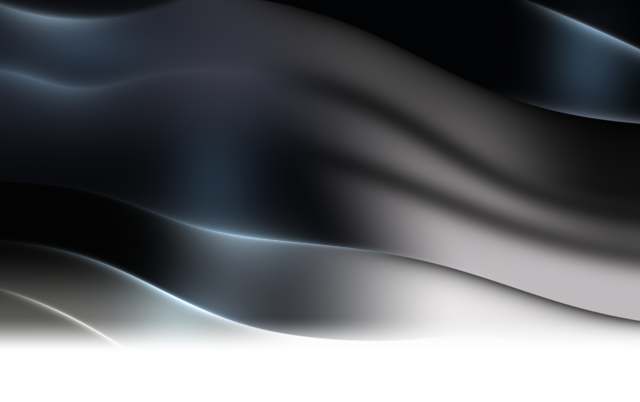
Reproduce this background procedurally as a Shadertoy shader.

```glsl
// Dark satin folds with steel-blue sheen, fading into a white floor.

float bell(float x, float center, float width) {
    float q = (x - center) / width;
    return exp(-q * q);
}

// Smooth 0..1 step with long soft tails, used to bend the folds.
float bend(float x, float center, float width) {
    return 0.5 + 0.5 * tanh((x - center) / width);
}

// Glow around an edge with separate falloff above and below it.
float rim(float d, float above, float below) {
    return exp(-abs(d) / (d > 0.0 ? above : below));
}

// Coverage of the area under an edge, antialiased.
float under(float d) {
    float aa = 1.0 / iResolution.y;
    return 1.0 - smoothstep(-aa, aa, d);
}

// Fold edges: height as a function of x.
float crestEdge(float x)  { return 1.033 - 0.356 * bend(x, 0.66, 0.22); }
float cornerEdge(float x) { float t = x - 0.82; return 1.0 - 0.62 * t - 0.4 * t * t; }
float hollowEdge(float x) { float t = x - 0.13; return 0.95 + 2.2 * t * t; }
float upperFold(float x)  { return 0.835 - 0.39 * bend(x, 0.69, 0.2) - 0.055 * bell(x, 0.13, 0.1); }
float lowerFold(float x)  { return 0.70 - 0.38 * bend(x, 0.68, 0.3); }
float middleEdge(float x) { return 0.553 - 0.15 * bend(x, 0.23, 0.13) - 0.234 * bend(x, 0.8, 0.22); }
float frontEdge(float x) {
    return 0.415 - 0.27 * bend(x, 0.25, 0.17) + 0.02 * bell(x, 0.74, 0.1) - 0.06 * bend(x, 0.9, 0.08);
}
float cornerCurl(float x) { return 0.28 - 0.45 * x - 1.6 * x * x; }

// Black backdrop in the upper right, with a blue column of light.
vec3 backdrop(vec2 p, float crest) {
    float d = p.y - cornerEdge(p.x);
    vec3 color = vec3(0.008, 0.01, 0.014);
    color += vec3(0.16, 0.23, 0.29) * bell(p.x, 0.92, 0.065) * bell(p.y, 0.85, 0.16);
    color *= mix(0.35, 1.0, under(d));
    color += vec3(0.42, 0.49, 0.54) * rim(d, 0.004, 0.018) * smoothstep(0.78, 0.92, p.x);
    color += vec3(0.36, 0.37, 0.40) * rim(p.y - crest, 0.013, 0.01) * smoothstep(0.74, 0.97, p.x);
    return color;
}

// Broad cloth: navy on the left, pale grey on the right.
vec3 broadCloth(vec2 p, float crest) {
    float dUpper = p.y - upperFold(p.x);
    float dLower = p.y - lowerFold(p.x);
    float dHollow = p.y - hollowEdge(p.x);

    vec3 navy = vec3(0.09, 0.10, 0.13) * mix(0.38, 1.0, smoothstep(0.55, 0.75, p.y));
    navy += vec3(0.10, 0.10, 0.11) * bell(p.x, 0.38, 0.15) * smoothstep(0.6, 0.85, p.y);
    navy += vec3(0.09, 0.14, 0.18) * bell(p.x, 0.335, 0.07) * bell(p.y, 0.55, 0.14);
    navy += vec3(0.05, 0.09, 0.12) * bell(p.x, 0.14, 0.1) * bell(p.y, 0.88, 0.06);
    navy += vec3(0.20, 0.26, 0.30) * bell(p.x, 0.06, 0.12) * rim(dUpper, 0.02, 0.045);
    navy += vec3(0.05, 0.05, 0.06) * bell(p.x, 0.3, 0.14) * rim(dUpper, 0.03, 0.05);
    navy *= mix(1.0, 0.4, smoothstep(-0.01, 0.02, dHollow));
    navy += vec3(0.35, 0.42, 0.46) * bell(p.x, 0.07, 0.1) * rim(dHollow, 0.012, 0.035);

    float grey = mix(0.30, 0.75, smoothstep(0.8, 0.3, p.y));
    grey *= 1.0 - 0.62 * bell(dUpper, 0.0, 0.04);
    grey *= 1.0 - 0.60 * bell(dLower, 0.0, 0.038);
    grey *= 1.0 - 0.75 * smoothstep(0.7, 0.95, p.x) * smoothstep(-0.02, 0.06, dUpper);
    grey *= 1.0 - 0.50 * smoothstep(0.75, 1.0, p.x) * smoothstep(-0.02, 0.05, dLower);
    float lit = smoothstep(0.0, 0.22, p.x - 0.62 + 0.3 * p.y);
    vec3 color = mix(navy, grey * vec3(1.0, 0.975, 0.99), lit);
    return color * (1.0 - 0.8 * smoothstep(0.3, 0.5, p.x) * exp(-max(crest - p.y, 0.0) / 0.04));
}

// Fold under the middle edge: black at left, nearly white at right.
vec3 middleCloth(vec2 p, float middle, float front) {
    vec3 color = mix(vec3(0.012), vec3(0.21, 0.22, 0.24), smoothstep(0.22, 0.38, p.x));
    color = mix(color, vec3(0.93, 0.92, 0.92), smoothstep(0.43, 0.72, p.x));
    color += vec3(0.20, 0.26, 0.30) * bell(p.x, 0.32, 0.07) * rim(p.y - front, 0.06, 0.03);
    float shade = exp(-max(middle - p.y, 0.0) / 0.025);
    return color * (1.0 - 0.75 * shade * smoothstep(0.45, 0.65, p.x));
}

// Front cloth, brightening toward the floor.
vec3 frontCloth(vec2 p) {
    float d = p.y - cornerCurl(p.x);
    vec3 color = mix(0.03, 0.45, smoothstep(0.39, 0.18, p.y)) * vec3(1.0, 1.0, 0.98);
    color += vec3(0.22, 0.28, 0.31) * bell(p.x, 0.28, 0.08);
    color = mix(color, vec3(0.95), smoothstep(0.28, 0.5, p.x));
    color *= mix(1.0, 0.8, under(d));
    return color + 0.55 * rim(d, 0.003, 0.007) * smoothstep(-0.05, 0.12, p.x);
}

void mainImage(out vec4 fragColor, in vec2 fragCoord) {
    vec2 p = fragCoord / iResolution.xy;
    float crest = crestEdge(p.x);
    float middle = middleEdge(p.x);
    float front = frontEdge(p.x);
    float dMiddle = p.y - middle;
    float dFront = p.y - front;

    // Stack the folds from back to front.
    vec3 color = mix(backdrop(p, crest), broadCloth(p, crest), under(p.y - crest));
    color = mix(color, middleCloth(p, middle, front), under(dMiddle));

    // Blue sheen on the middle edge.
    color += vec3(0.30, 0.37, 0.41) * bell(p.x, 0.37, 0.1) * rim(dMiddle, 0.035, 0.06);
    color += vec3(0.25, 0.30, 0.34) * bell(p.x, 0.45, 0.19) * rim(dMiddle, 0.006, 0.004);

    // Front fold and its bright lip.
    color = mix(color, frontCloth(p), under(dFront));
    color += vec3(0.48, 0.56, 0.62) * bell(p.x, 0.25, 0.14) * rim(dFront, 0.004, 0.009);

    // White floor.
    color = mix(color, vec3(1.0), smoothstep(0.215, 0.122, p.y));
    fragColor = vec4(clamp(color, 0.0, 1.0), 1.0);
}
```
